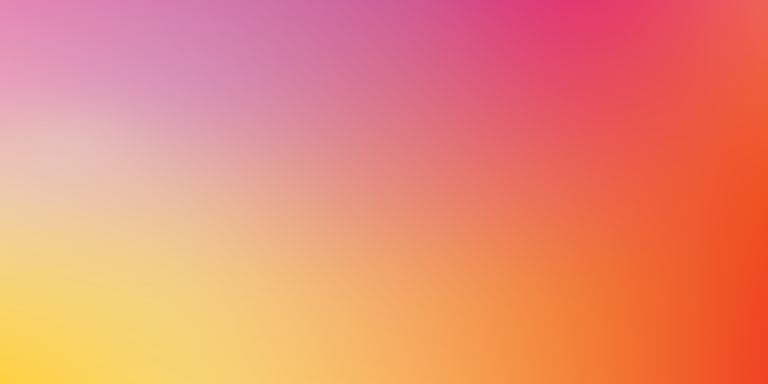
Reproduce this background procedurally as a Shadertoy shader.

```glsl
// A soft mesh gradient: yellow, pale peach and lilac on the left flow
// into magenta, coral and red-orange on the right. Five colour bands are
// splined across, then splined upward, with one pale glow laid on top.

const int KNOTS = 5;

// Knot colour, extended in a straight line one step past either end.
vec3 knot(vec3 colours[KNOTS], int i) {
    if (i < 0) return 2.0 * colours[0] - colours[1];
    if (i >= KNOTS) return 2.0 * colours[KNOTS - 1] - colours[KNOTS - 2];
    return colours[i];
}

// Catmull-Rom curve through evenly spaced colours, t from 0 to 1.
vec3 spline(vec3 colours[KNOTS], float t) {
    float position = clamp(t, 0.0, 1.0) * float(KNOTS - 1);
    int i = min(int(position), KNOTS - 2);
    float f = position - float(i);
    vec3 a = knot(colours, i - 1);
    vec3 b = knot(colours, i);
    vec3 c = knot(colours, i + 1);
    vec3 d = knot(colours, i + 2);
    vec3 slope = c - a;
    vec3 bend = 2.0 * a - 5.0 * b + 4.0 * c - d;
    vec3 twist = 3.0 * (b - c) + d - a;
    return b + 0.5 * f * (slope + f * (bend + f * twist));
}

// One horizontal band, its colours given from left to right.
vec3 band(vec3 left, vec3 midLeft, vec3 middle, vec3 midRight, vec3 right, float x) {
    return spline(vec3[KNOTS](left, midLeft, middle, midRight, right), x);
}

// Round falloff, 1 at the centre.
float glow(vec2 p, vec2 centre, vec2 radius) {
    vec2 q = (p - centre) / radius;
    return exp(-dot(q, q));
}

void mainImage(out vec4 fragColor, in vec2 fragCoord) {
    vec2 uv = fragCoord / iResolution.xy;

    // Bands from the warm floor to the pink ceiling
    vec3 floorBand = band(vec3(1.00, 0.815, 0.25), vec3(0.975, 0.83, 0.44),
        vec3(0.975, 0.705, 0.385), vec3(0.955, 0.51, 0.225), vec3(0.94, 0.26, 0.135), uv.x);
    vec3 amberBand = band(vec3(0.97, 0.83, 0.455), vec3(0.957, 0.80, 0.51),
        vec3(0.95, 0.66, 0.415), vec3(0.945, 0.485, 0.235), vec3(0.94, 0.28, 0.135), uv.x);
    vec3 peachBand = band(vec3(0.933, 0.79, 0.665), vec3(0.91, 0.72, 0.63),
        vec3(0.90, 0.555, 0.49), vec3(0.925, 0.41, 0.315), vec3(0.94, 0.32, 0.135), uv.x);
    vec3 roseBand = band(vec3(0.91, 0.645, 0.73), vec3(0.85, 0.58, 0.705),
        vec3(0.85, 0.455, 0.555), vec3(0.90, 0.315, 0.385), vec3(0.94, 0.36, 0.22), uv.x);
    vec3 pinkBand = band(vec3(0.895, 0.53, 0.715), vec3(0.83, 0.485, 0.675),
        vec3(0.81, 0.375, 0.595), vec3(0.885, 0.225, 0.44), vec3(0.933, 0.385, 0.345), uv.x);

    vec3 colour = spline(
        vec3[KNOTS](floorBand, amberBand, peachBand, roseBand, pinkBand), uv.y);

    // Pale haze near the left edge
    const vec3 haze = vec3(0.91, 0.79, 0.75);
    colour = mix(colour, haze, 0.5 * glow(uv, vec2(0.08, 0.61), vec2(0.10, 0.11)));

    fragColor = vec4(clamp(colour, 0.0, 1.0), 1.0);
}
```
